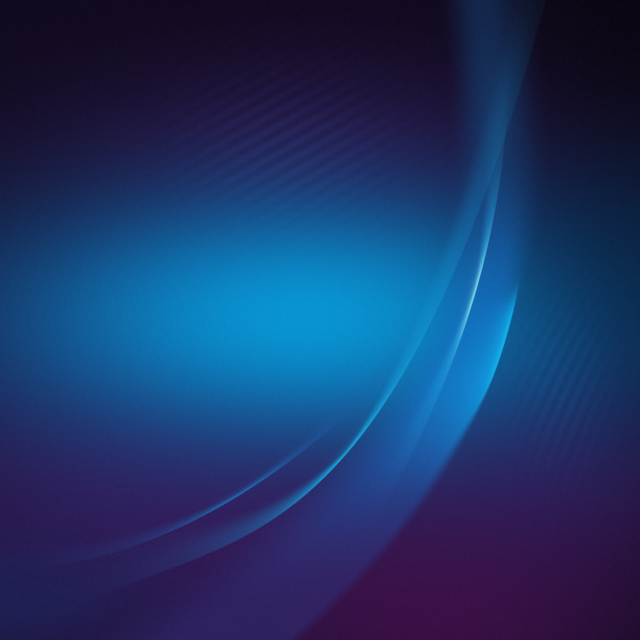
Reproduce this background procedurally as a Shadertoy shader.

```glsl
const vec3 NIGHT   = vec3(0.065, 0.035, 0.11);
const vec3 VIOLET  = vec3(0.21, 0.10, 0.35);
const vec3 MAGENTA = vec3(0.25, 0.06, 0.28);
const vec3 BLUE    = vec3(0.08, 0.30, 0.57);
const vec3 AZURE   = vec3(0.03, 0.59, 0.83);
const vec3 CYAN    = vec3(0.08, 0.78, 0.95);
const vec3 ICE     = vec3(0.72, 1.0, 0.95);

float hash(vec2 p) {
    return fract(sin(dot(p, vec2(127.1, 311.7))) * 43758.54);
}

// Elliptical gaussian falloff
float glow(vec2 p, vec2 center, vec2 radius) {
    vec2 q = (p - center) / radius;
    return exp(-dot(q, q));
}

// Approximate signed distance from p.y to the cubic k(p.x)
float cubicSide(vec2 p, vec4 k) {
    float height = k.x + p.x * (k.y + p.x * (k.z + p.x * k.w));
    float slope = k.y + p.x * (2.0 * k.z + 3.0 * k.w * p.x);
    return (p.y - height) / sqrt(1.0 + slope * slope);
}

// Twisted sheet: x is its translucent body, y the highlight at its pinch
vec2 ribbon(float side, float t, float spread, float aa) {
    float width = 0.004 + spread * abs(t);
    float edge = smoothstep(-aa, aa, side);
    float body = edge * (1.0 - smoothstep(0.2 * width, width, side));
    float shine = edge * exp(-max(side, 0.0) / 0.0035) * exp(-3.0 * t * t);
    return vec2(body * exp(-0.5 * t * t), shine);
}

float stripes(vec2 p, vec2 normal, float spacing, float bend) {
    float phase = dot(p, normal) + bend * p.y * p.y;
    return 0.5 + 0.5 * sin(6.2832 * phase / spacing);
}

vec3 backdrop(vec2 p) {
    vec3 color = NIGHT;
    color = mix(color, VIOLET, 0.60 * glow(p, vec2(0.48, 0.74), vec2(0.42, 0.17)));
    color = mix(color, VIOLET, 0.95 * glow(p, vec2(0.30, 0.22), vec2(0.60, 0.28)));
    color = mix(color, MAGENTA, 0.85 * glow(p, vec2(0.69, 0.06), vec2(0.30, 0.22)));
    color = mix(color, VIOLET, 0.60 * glow(p, vec2(0.85, 0.25), vec2(0.25, 0.15)));
    color = mix(color, vec3(0.11, 0.14, 0.36), 0.7 * glow(p, vec2(0.0, 0.06), vec2(0.25, 0.10)));
    color = mix(color, BLUE, 0.95 * glow(p, vec2(0.48, 0.50), vec2(0.58, 0.215)));
    color = mix(color, AZURE, 0.97 * glow(p, vec2(0.475, 0.505), vec2(0.37, 0.155)));
    return mix(color, vec3(0.02, 0.16, 0.29), 0.55 * glow(p, vec2(1.0, 0.58), vec2(0.20, 0.20)));
}

// Broad translucent sweep inside the outer curve
vec3 sweep(vec3 color, vec2 p, float side) {
    float upper = smoothstep(0.45, 0.75, p.y);
    float width = 0.12 + 0.10 * smoothstep(0.5, 0.0, p.y);
    float outer = smoothstep(mix(-0.003, -0.035, upper), mix(0.018, 0.05, upper), side);
    float inner = 1.0 - smoothstep(0.5 * width, 1.08 * width, side);
    vec3 tint = mix(vec3(0.19, 0.16, 0.43), vec3(0.08, 0.43, 0.76), smoothstep(0.05, 0.42, p.y));
    tint = mix(tint, vec3(0.09, 0.26, 0.47), smoothstep(0.5, 0.78, p.y));
    float strength = mix(0.68, 0.75, upper) * mix(1.0, 0.75, smoothstep(0.8, 1.0, p.y));
    return mix(color, tint, strength * outer * inner);
}

// Bright flare with a pointed tip along the outer curve
vec3 flare(vec3 color, vec2 p, float side, float aa) {
    float width = 0.003 + 0.30 * clamp(0.565 - p.y, 0.0, 0.17);
    float along = smoothstep(0.20, 0.43, p.y) * (1.0 - smoothstep(0.50, 0.57, p.y));
    float edge = smoothstep(-aa, aa + 0.02 * smoothstep(0.42, 0.25, p.y), side);
    float inside = max(side, 0.0);
    color = mix(color, vec3(0.06, 0.64, 0.92), 0.85 * along * edge * exp(-inside / width));
    float rim = smoothstep(0.32, 0.46, p.y) * (1.0 - smoothstep(0.48, 0.57, p.y));
    return mix(color, CYAN, 0.75 * rim * edge * exp(-inside / 0.006));
}

vec3 addRibbon(vec3 color, vec2 sheet, vec3 bodyTint, vec3 shineTint, float opacity) {
    color = mix(color, bodyTint, opacity * sheet.x);
    return mix(color, shineTint, 0.9 * sheet.y);
}

void mainImage(out vec4 fragColor, in vec2 fragCoord) {
    vec2 p = fragCoord / iResolution.xy;
    float aa = 1.0 / iResolution.y;
    vec3 color = backdrop(p);

    // Faint woven lines
    color += vec3(0.018, 0.030, 0.050) * stripes(p, vec2(-0.57, 0.82), 0.022, 0.12)
        * glow(p, vec2(0.45, 0.78), vec2(0.15, 0.11));
    color += vec3(0.005, 0.030, 0.050) * stripes(p, vec2(0.96, -0.10), 0.018, -0.45)
        * glow(p, vec2(0.88, 0.40), vec2(0.065, 0.12));

    // Outer sweep and its flare
    float outerSide = -cubicSide(p.yx, vec4(0.470, 1.140, -1.135, 0.335));
    color = sweep(color, p, outerSide);
    color = flare(color, p, outerSide, aa);

    // Upright ribbon, long ribbon and faint inner ribbon
    float uprightSide = -cubicSide(p.yx, vec4(0.4645, 0.734, -0.408, 0.0));
    float longSide = cubicSide(p, vec4(-0.0317, 0.909, -2.19, 2.98));
    float innerSide = cubicSide(p, vec4(0.108, 0.019, 0.796, 0.0));
    vec2 upright = ribbon(uprightSide, (p.y - 0.545) / 0.13, 0.017, aa);
    vec2 longSheet = ribbon(longSide, (p.x - 0.54) / 0.16, 0.034, aa);
    vec2 inner = ribbon(innerSide, (p.x - 0.37) / 0.15, 0.020, aa);
    color = addRibbon(color, inner, vec3(0.14, 0.36, 0.66), vec3(0.10, 0.52, 0.80), 0.35);
    color = addRibbon(color, longSheet, vec3(0.09, 0.60, 0.86), CYAN, 0.48);
    color = addRibbon(color, upright, vec3(0.12, 0.66, 0.90), ICE, 0.60);

    // Dark upper corners and fine grain
    color *= 1.0 - 0.35 * glow(p, vec2(1.0, 1.0), vec2(0.20, 0.30));
    color += 0.012 * (hash(floor(p * 512.0)) - 0.5);
    fragColor = vec4(clamp(color, 0.0, 1.0), 1.0);
}
```
